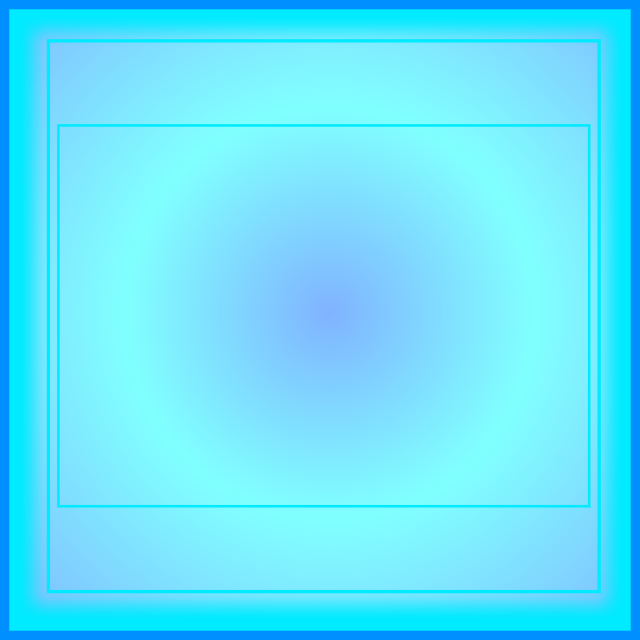
Give the GLSL for this background, as a WebGL 2 fragment shader.

```glsl
#version 300 es
precision highp float;
// A pale aqua panel with a soft blue radial core and bluish corners,
// ringed by a cyan glow and a solid blue border. Two thin cyan frames
// are drawn on top from box distance functions.

uniform vec2 u_resolution;
out vec4 fragColor;

const vec3 BORDER_BLUE = vec3(0.0, 0.56, 1.0);
const vec3 GLOW_CYAN = vec3(0.0, 0.92, 1.0);
const vec3 CORE_BLUE = vec3(0.5, 0.70, 1.0);
const vec3 PALE_AQUA = vec3(0.5, 1.0, 1.0);

const float BORDER_WIDTH = 0.0145;
const vec2 CORE_CENTER = vec2(0.5156, 0.5117);
const float CORE_RADIUS = 0.315;
const float RIM_START = 0.328;
const float RIM_SLOPE = 2.5;

const vec2 GLOW_CENTER = vec2(0.5013, 0.5033);
const float GLOW_HALF = 0.449;
const float GLOW_SOFTNESS = 0.025;

const vec2 OUTER_CENTER = vec2(0.5059, 0.5059);
const vec2 OUTER_HALF = vec2(0.4303);
const float OUTER_LINE = 0.0026;
const vec2 INNER_CENTER = vec2(0.5059, 0.5065);
const vec2 INNER_HALF = vec2(0.4147, 0.2975);
const float INNER_LINE = 0.0020;

// Signed distance to a sharp box, negative inside
float boxDistance(vec2 p, vec2 halfSize) {
    vec2 d = abs(p) - halfSize;
    return max(d.x, d.y);
}

// Antialiased coverage of a box outline
float frame(vec2 p, vec2 halfSize, float halfLine, float pixel) {
    float d = abs(boxDistance(p, halfSize)) - halfLine;
    return clamp(0.5 - d / pixel, 0.0, 1.0);
}

void main() {
    vec2 uv = gl_FragCoord.xy / u_resolution;
    float pixel = 1.0 / min(u_resolution.x, u_resolution.y);

    // Radial gradient: blue core, aqua ring, bluish far corners
    float r = length(uv - CORE_CENTER);
    float core = max(1.0 - r / CORE_RADIUS, 0.0);
    float rim = max(r - RIM_START, 0.0) * RIM_SLOPE;
    vec3 color = mix(PALE_AQUA, CORE_BLUE, min(core + rim, 1.0));

    // Inset glow, softened on both axes so its corners round off
    vec2 inside = 1.0 - smoothstep(GLOW_HALF - GLOW_SOFTNESS,
                                   GLOW_HALF + GLOW_SOFTNESS,
                                   abs(uv - GLOW_CENTER));
    color = mix(GLOW_CYAN, color, inside.x * inside.y);

    // Thin frames
    float lines = max(
        frame(uv - OUTER_CENTER, OUTER_HALF, OUTER_LINE, pixel),
        frame(uv - INNER_CENTER, INNER_HALF, INNER_LINE, pixel));
    color = mix(color, GLOW_CYAN, lines);

    // Solid border
    float edge = boxDistance(uv - 0.5, vec2(0.5 - BORDER_WIDTH));
    color = mix(color, BORDER_BLUE, clamp(0.5 + edge / pixel, 0.0, 1.0));

    fragColor = vec4(color, 1.0);
}
```
